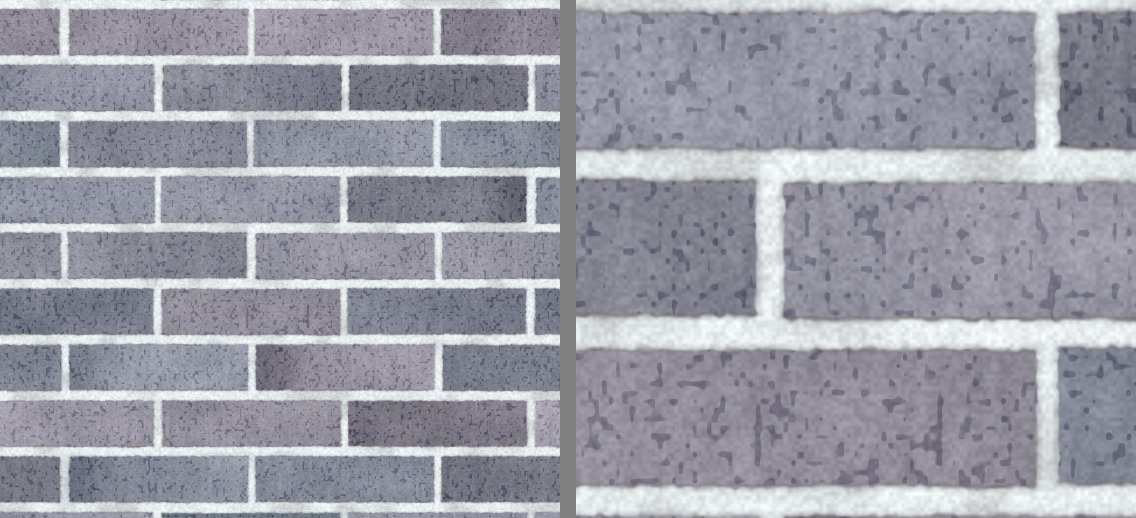
Left, the full canvas; right, a detail of the centre.
Give the GLSL for this texture, as a WebGL 2 fragment shader.

```glsl
#version 300 es
precision highp float;
uniform vec2 u_resolution;
out vec4 outColor;

// Lengths are fractions of the canvas width
#define BRICKS_ACROSS 3.0
#define COURSE_HEIGHT 0.0999
#define WALL_OFFSET vec2(0.1155, 0.0072)
#define BRICK_HALF vec2(0.1595, 0.0404)
#define CORNER 0.0025
#define EDGE_WEAR 0.0022
#define GRAIN_SCALE 430.0
#define PIT_DEPTH 0.13
#define BRICK_DARK vec3(0.430, 0.442, 0.495)
#define BRICK_LIGHT vec3(0.635, 0.635, 0.685)
#define MORTAR vec3(0.885, 0.905, 0.912)
#define EDGE_STAIN vec3(0.42, 0.39, 0.39)

float hash(vec2 p) {
    vec3 q = fract(p.xyx * 0.1031);
    q += dot(q, q.yzx + 33.33);
    return fract((q.x + q.y) * q.z);
}

float noise(vec2 p) {
    vec2 cell = floor(p), f = fract(p);
    f = f * f * (3.0 - 2.0 * f);
    float low = mix(hash(cell), hash(cell + vec2(1, 0)), f.x);
    float high = mix(hash(cell + vec2(0, 1)), hash(cell + vec2(1, 1)), f.x);
    return mix(low, high, f.y);
}

float roundedBox(vec2 p, vec2 halfSize, float radius) {
    vec2 q = abs(p) - halfSize + radius;
    return length(max(q, 0.0)) + min(max(q.x, q.y), 0.0) - radius;
}

vec3 brickColor(vec2 wall, vec2 local, vec2 id, float grain) {
    float along = local.x / BRICK_HALF.x;
    float tone = 0.08 + 0.84 * hash(id + 17.0);

    // Uneven firing: a slope along the brick, clouds and a few scorched ends
    tone += along * (hash(id + 41.0) - 0.5) * 0.4;
    tone += (noise(wall * vec2(14.0, 22.0) + 9.0) - 0.5) * 0.35;
    float side = hash(id + 63.0) < 0.5 ? -1.0 : 1.0;
    float scorch = step(0.68, hash(id + 85.0)) * smoothstep(0.3, 1.0, along * side);
    vec3 color = mix(BRICK_DARK, BRICK_LIGHT, tone) - 0.10 * scorch;
    color += vec3(0.022, -0.006, -0.012) * (hash(id + 107.0) * 2.0 - 0.8);

    // Wire-cut streaks, sandy grain and small pits
    color += (noise(wall * vec2(160.0, 24.0)) - 0.5) * 0.045;
    color += (grain - 0.5) * 0.13;
    float pits = smoothstep(0.70, 0.86, noise(wall * vec2(240.0, 190.0) + 51.0));
    return color - PIT_DEPTH * pits * vec3(1.0, 0.98, 0.85);
}

vec3 mortarColor(vec2 wall, float depth, float grain) {
    float patches = noise(wall * vec2(26.0, 34.0) + 73.0);
    float shade = 1.0 - 0.11 * smoothstep(0.4, 0.9, patches);
    shade *= mix(0.90, 1.03, smoothstep(0.0, 0.005, depth));
    return MORTAR * shade + (grain - 0.5) * 0.17;
}

void main() {
    float pixel = 1.0 / u_resolution.x;
    vec2 wall = vec2(gl_FragCoord.x, u_resolution.y - gl_FragCoord.y) * pixel;

    // Running bond, counted downward from the top edge
    vec2 pitch = vec2(1.0 / BRICKS_ACROSS, COURSE_HEIGHT);
    vec2 grid = (wall - WALL_OFFSET) / pitch;
    float course = floor(grid.y);
    grid.x -= 0.5 * mod(course, 2.0);
    vec2 id = vec2(mod(floor(grid.x), BRICKS_ACROSS), course + 2.0);
    vec2 local = (fract(grid) - 0.5) * pitch;
    local.x += (hash(id + 129.0) - 0.5) * 0.004;
    local.y += (hash(id + 151.0) - 0.5) * 0.0016;

    // Ragged brick outline
    float ragged = noise(wall * 210.0) - 0.5 + 0.6 * (noise(wall * 45.0) - 0.5);
    float dist = roundedBox(local, BRICK_HALF, CORNER) + ragged * EDGE_WEAR;
    float blur = max(pixel, 0.0011);
    float brickMask = 1.0 - smoothstep(-blur, blur, dist);

    float grain = 0.6 * noise(wall * GRAIN_SCALE) + 0.4 * noise(wall * GRAIN_SCALE * 0.53 + 29.0);
    vec3 color = mix(mortarColor(wall, dist, grain), brickColor(wall, local, id, grain), brickMask);

    // Brown stain where the bed joints meet the brick, strongest underneath
    float rim = 1.0 - smoothstep(0.0, 0.0024, abs(dist));
    float bed = smoothstep(0.9, 1.0, abs(local.y) / BRICK_HALF.y) * (local.y > 0.0 ? 0.65 : 0.4);
    color = mix(color, EDGE_STAIN, rim * bed * (0.4 + 0.6 * noise(wall * 60.0 + 11.0)));

    outColor = vec4(clamp(color, 0.0, 1.0), 1.0);
}
```
